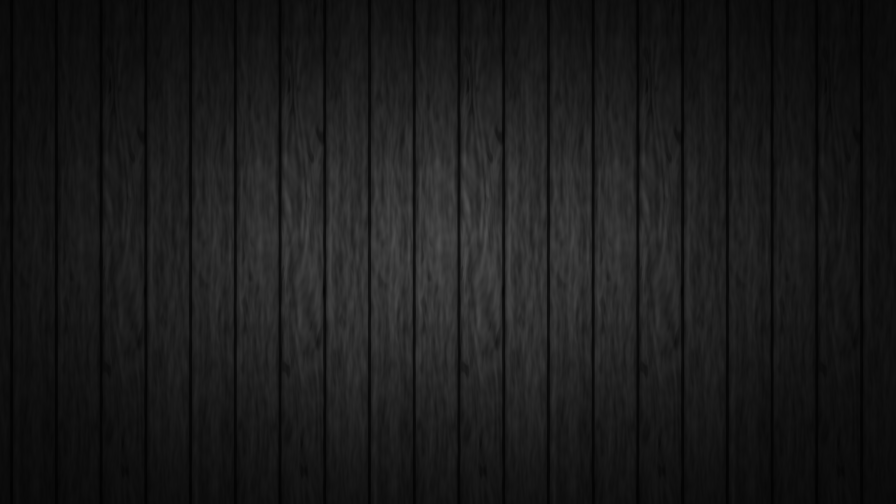
A Shadertoy shader for this texture:

```glsl
const float BOARD_COUNT = 20.03;      // boards across the canvas
const float FIRST_SEAM = 0.0130;      // fraction of the width
const float BOARD_CYCLE = 4.0;        // boards before the wood repeats
const float SEAM_CORE = 0.028;        // half width, in boards
const float SEAM_SHADOW = 0.10;
const vec2 GLOW_CENTER = vec2(0.495, 0.5);
const float GLOW_SPREAD = 0.60;
const float AMBIENT = 0.031;
const float GLOW_LEVEL = 0.188;
const float FIBRE_DEPTH = 0.30;
const float STREAK_DEPTH = 0.26;
const float RING_DEPTH = 0.10;
const float FLECK_DEPTH = 0.38;

float hash(vec2 p) {
    vec3 q = fract(p.xyx * 0.1031);
    q += dot(q, q.yzx + 33.33);
    return fract((q.x + q.y) * q.z);
}

vec2 gradient(vec2 cell) {
    float angle = 6.2832 * hash(cell);
    return vec2(cos(angle), sin(angle));
}

float gradientNoise(vec2 p) {
    vec2 i = floor(p), f = p - i;
    vec2 s = f * f * f * (f * (f * 6.0 - 15.0) + 10.0);
    vec2 e = vec2(0.0, 1.0);
    float low = mix(dot(gradient(i), f),
                    dot(gradient(i + e.yx), f - e.yx), s.x);
    float high = mix(dot(gradient(i + e), f - e),
                     dot(gradient(i + e.yy), f - e.yy), s.x);
    return mix(low, high, s.y);
}

// Relative brightness of the wood inside one board
float woodGrain(vec2 p, float kind) {
    vec2 seed = vec2(37.0, 53.0) * (kind + 1.0);
    float knotty = 1.0 - smoothstep(0.2, 0.8, abs(kind - 2.0));

    // Slow bending keeps the fibres from running dead straight
    float bend = gradientNoise(p * vec2(1.4, 5.0) + seed);
    vec2 q = vec2(p.x + bend * mix(0.10, 0.26, knotty), p.y);

    float fibre = gradientNoise(q * vec2(10.0, 16.0) + seed)
                + 0.7 * gradientNoise(q * vec2(17.0, 42.0) + seed.yx);
    float streak = gradientNoise(q * vec2(4.5, 2.6) + seed.yx);

    // Long arched growth rings, strongest in the knotty board
    float ringField = gradientNoise(p * vec2(1.7, 3.2) + seed + 11.0);
    float rings = sin(28.0 * ringField + 9.0 * p.x) * mix(0.35, 1.0, knotty);

    // Short dark pores gathered in patches
    float patches = smoothstep(-0.1, 0.4, gradientNoise(p * vec2(2.0, 6.0) + seed + 23.0));
    float pores = smoothstep(0.12, 0.42, gradientNoise(q * vec2(7.0, 24.0) + seed + 41.0));
    float flecks = pores * patches * mix(0.6, 1.0, knotty);

    return 1.0 + FIBRE_DEPTH * fibre + STREAK_DEPTH * streak
         + RING_DEPTH * rings - FLECK_DEPTH * flecks;
}

void mainImage(out vec4 fragColor, in vec2 fragCoord) {
    vec2 uv = fragCoord / iResolution.xy;

    // Boards
    float boardX = (uv.x - FIRST_SEAM) * BOARD_COUNT;
    float board = floor(boardX);
    float across = boardX - board;
    float kind = mod(board, BOARD_CYCLE);
    float wood = woodGrain(vec2(across, uv.y), kind);
    wood *= 0.96 + 0.09 * hash(vec2(kind, 7.0));

    // Seams with a soft shadow and a faint worn edge
    float pixel = BOARD_COUNT / iResolution.x;
    float edge = min(across, 1.0 - across);
    edge += 0.012 * gradientNoise(vec2(board * 5.0, uv.y * 22.0));
    float core = 1.0 - smoothstep(SEAM_CORE - 0.5 * pixel, SEAM_CORE + 0.8 * pixel, edge);
    float shadow = 1.0 - smoothstep(0.0, SEAM_SHADOW + pixel, edge);
    float worn = exp(-pow((across - 0.13) / 0.035, 2.0));
    wood *= (1.0 - 0.66 * core) * (1.0 - 0.22 * shadow) * (1.0 + 0.07 * worn);

    // Elliptical light falling off toward the corners
    vec2 away = 2.0 * (uv - GLOW_CENTER);
    float light = AMBIENT + GLOW_LEVEL * exp(-dot(away, away) / GLOW_SPREAD);

    fragColor = vec4(vec3(clamp(light * wood, 0.0, 1.0)), 1.0);
}
```
